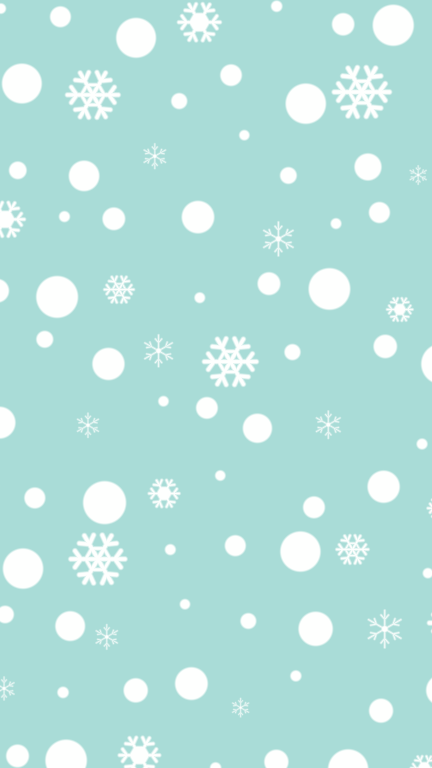
Reproduce this pattern procedurally as a Shadertoy shader.

```glsl
const vec3 SKY = vec3(0.662, 0.862, 0.842);
const vec3 SNOW = vec3(0.995, 1.0, 0.995);
const float CELL = 0.1538;      // grid pitch, canvas width = 1
const float SOFTNESS = 0.0032;  // half width of the blurred edge
const float SEED = 4.0;

// Kinds: five dot sizes, large and small open flakes, solid flakes, thin stars
const int KINDS = 9;
const int FIRST_FLAKE = 5;
const int SOLID = 7;
const int THIN = 8;
const float SHARE_END[KINDS] = float[](0.108, 0.243, 0.432, 0.527, 0.73, 0.784, 0.811, 0.878, 1.0);
const float MIN_RADIUS[KINDS] = float[](0.046, 0.031, 0.024, 0.018, 0.0115, 0.062, 0.036, 0.022, 0.022);
const float MAX_RADIUS[KINDS] = float[](0.050, 0.040, 0.028, 0.021, 0.013, 0.070, 0.040, 0.060, 0.048);

const float SECTOR = 1.0471976; // a sixth of a turn

float hash(vec2 p) {
    p = fract((p + SEED) * vec2(0.1031, 0.1137));
    p += dot(p, p.yx + 33.33);
    return fract((p.x + p.y) * p.x * 17.31);
}

float segment(vec2 p, vec2 a, vec2 b) {
    vec2 ab = b - a;
    return length(p - a - ab * clamp(dot(p - a, ab) / dot(ab, ab), 0.0, 1.0));
}

// Fold the plane onto half of one arm lying along +x
vec2 foldSixfold(vec2 p) {
    float angle = mod(atan(p.y, p.x) + 0.5 * SECTOR, SECTOR) - 0.5 * SECTOR;
    return length(p) * vec2(cos(angle), abs(sin(angle)));
}

// Signed distance to a flake of radius 1
float flake(vec2 p, int kind) {
    vec2 q = foldSixfold(kind == THIN ? p.yx : p);
    float hexagon = dot(q, vec2(0.866, 0.5));
    if (kind == THIN) {
        float arm = segment(q, vec2(0.0), vec2(0.96, 0.0)) - 0.04;
        float twig = segment(q, vec2(0.5, 0.0), vec2(0.72, 0.19)) - 0.04;
        return min(min(arm, twig), hexagon - 0.17);
    }
    float arm = segment(q, vec2(0.0), vec2(0.92, 0.0)) - 0.08;
    float twig = segment(q, vec2(0.58, 0.0), vec2(0.78, 0.28)) - 0.08;
    float core = kind == SOLID ? hexagon - 0.42 : abs(hexagon - 0.36) - 0.065;
    return min(min(arm, twig), core);
}

void mainImage(out vec4 fragColor, in vec2 fragCoord) {
    vec2 uv = fragCoord / iResolution.x;

    // Staggered rows of cells, one piece of snow in each
    vec2 grid = uv / CELL + vec2(0.0, 0.35);
    float row = floor(grid.y);
    grid.x += hash(vec2(row, 71.0));
    vec2 id = floor(grid);
    vec2 p = (fract(grid) - 0.5) * CELL;

    // A lattice sequence keeps the kinds evenly mixed
    float pick = fract(dot(id, vec2(0.7549, 0.5698)) + 0.31);
    int kind = 0;
    for (int i = 0; i < KINDS - 1; i++) {
        if (pick >= SHARE_END[i]) kind = i + 1;
    }
    float radius = mix(MIN_RADIUS[kind], MAX_RADIUS[kind], hash(id + 13.7));

    // Jitter as far as the cell allows
    vec2 jitter = 2.0 * vec2(hash(id + 41.3), hash(id + 87.9)) - 1.0;
    p -= jitter * (0.5 * CELL - radius - SOFTNESS);

    float dist = kind < FIRST_FLAKE ? length(p) - radius : radius * flake(p / radius, kind);
    float edge = max(SOFTNESS, 0.75 / iResolution.x);
    float cover = 1.0 - smoothstep(-edge, edge, dist);
    fragColor = vec4(mix(SKY, SNOW, cover), 1.0);
}
```
